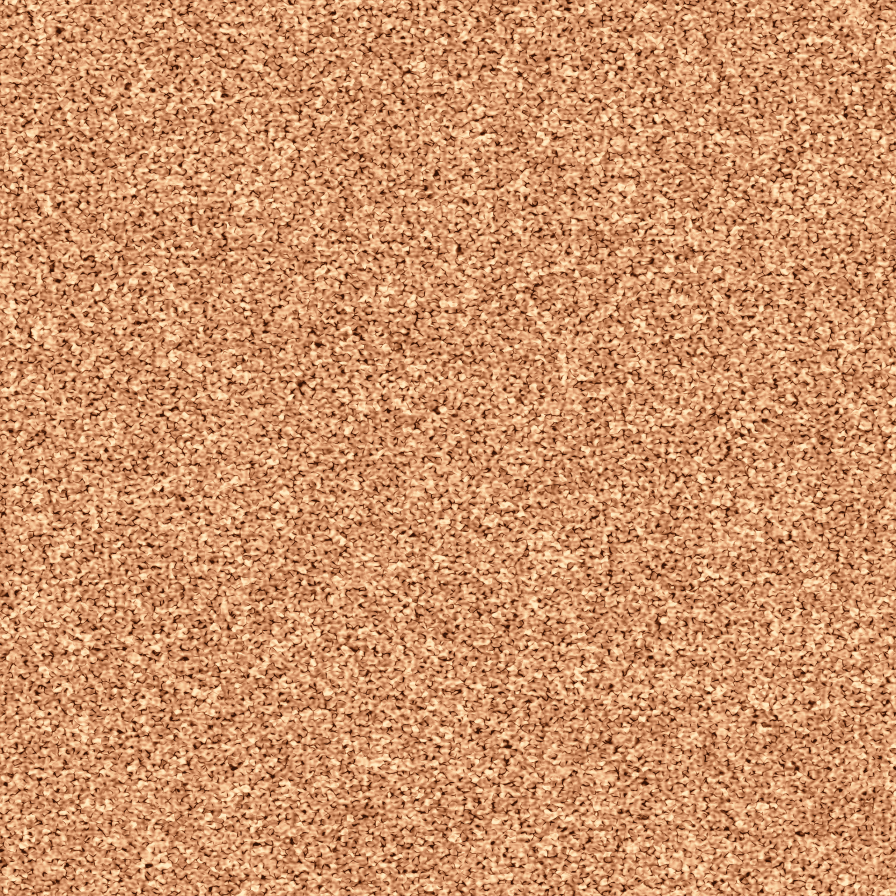
Write a Shadertoy shader that draws this texture.

```glsl
vec3 hash3(vec2 p) {
    vec3 q = fract(p.xyx * vec3(0.1031, 0.1030, 0.0973));
    q += dot(q, q.yxz + 33.33);
    return fract((q.xxy + q.yzz) * q.zyx);
}

float cornerSlope(vec2 cell, vec2 offset) {
    float angle = 6.2832 * hash3(cell + 57.0).x;
    return dot(vec2(cos(angle), sin(angle)), offset);
}

float gradientNoise(vec2 p) {
    vec2 i = floor(p), f = fract(p);
    vec2 u = f * f * f * (f * (f * 6.0 - 15.0) + 10.0);
    vec2 e = vec2(1.0, 0.0);
    float bottom = mix(cornerSlope(i, f), cornerSlope(i + e, f - e), u.x);
    float top = mix(cornerSlope(i + e.yx, f - e.yx), cornerSlope(i + 1.0, f - 1.0), u.x);
    return mix(bottom, top, u.y);
}

// Cellular grains: x = distance to centre, y = distance to gap, z = random value
vec3 grains(vec2 p) {
    vec2 base = floor(p);
    float nearest = 9.0, second = 9.0, id = 0.0;
    for (int y = -1; y <= 1; y++)
    for (int x = -1; x <= 1; x++) {
        vec2 cell = base + vec2(x, y);
        vec3 rnd = hash3(cell);
        float d = length(cell + rnd.xy - p);
        if (d < nearest) {
            second = nearest;
            nearest = d;
            id = rnd.z;
        } else {
            second = min(second, d);
        }
    }
    return vec3(nearest, second - nearest, id);
}

// Cork colours from the black of the gaps to the palest flakes
vec3 corkRamp(float tone) {
    vec3 stops[8] = vec3[8](
        vec3(0.20, 0.07, 0.02), vec3(0.42, 0.18, 0.07),
        vec3(0.60, 0.34, 0.18), vec3(0.73, 0.46, 0.30),
        vec3(0.84, 0.58, 0.41), vec3(0.94, 0.71, 0.53),
        vec3(0.98, 0.83, 0.64), vec3(1.00, 0.92, 0.76));
    tone = clamp(tone, 0.0, 6.999);
    int i = int(tone);
    return mix(stops[i], stops[i + 1], fract(tone));
}

vec3 cork(vec2 uv) {
    // Ragged outlines come from bending the grain grid
    vec2 bend = vec2(gradientNoise(uv * 150.0), gradientNoise(uv * 150.0 + 311.0));
    vec2 p = uv + 0.0035 * bend;

    vec3 grain = grains(p * vec2(122.0, 164.0));
    float tone = 4.5 + 2.0 * (grain.z - 0.5);
    tone += 0.7 * smoothstep(0.91, 0.95, grain.z);

    // Fibres inside the grains and very faint wide patches
    tone += 3.8 * gradientNoise(uv * vec2(190.0, 250.0) + 19.0);
    tone += 0.2 * gradientNoise(uv * 9.0 + 5.0);

    // Sparse larger pale flakes
    vec3 flake = grains(p * vec2(58.0, 98.0) + 83.0);
    float pale = step(0.975, flake.z) * smoothstep(0.50, 0.35, flake.x);
    tone = mix(tone, 5.6 + 0.4 * (tone - 4.5), 0.7 * pale);

    // Broken dark gaps between grains
    float open = smoothstep(-0.15, 0.30, gradientNoise(uv * vec2(130.0, 165.0) + 41.0));
    float gap = smoothstep(0.30, 0.06, grain.y) * open * (1.0 - 0.8 * pale);
    return corkRamp(tone - 3.9 * gap);
}

void mainImage(out vec4 fragColor, in vec2 fragCoord) {
    // Four samples per pixel smooth the grain edges
    vec3 color = vec3(0.0);
    for (int k = 0; k < 4; k++) {
        vec2 shift = 0.5 * vec2(k % 2, k / 2) - 0.25;
        color += 0.25 * cork((fragCoord + shift) / iResolution.y);
    }
    fragColor = vec4(color, 1.0);
}
```
